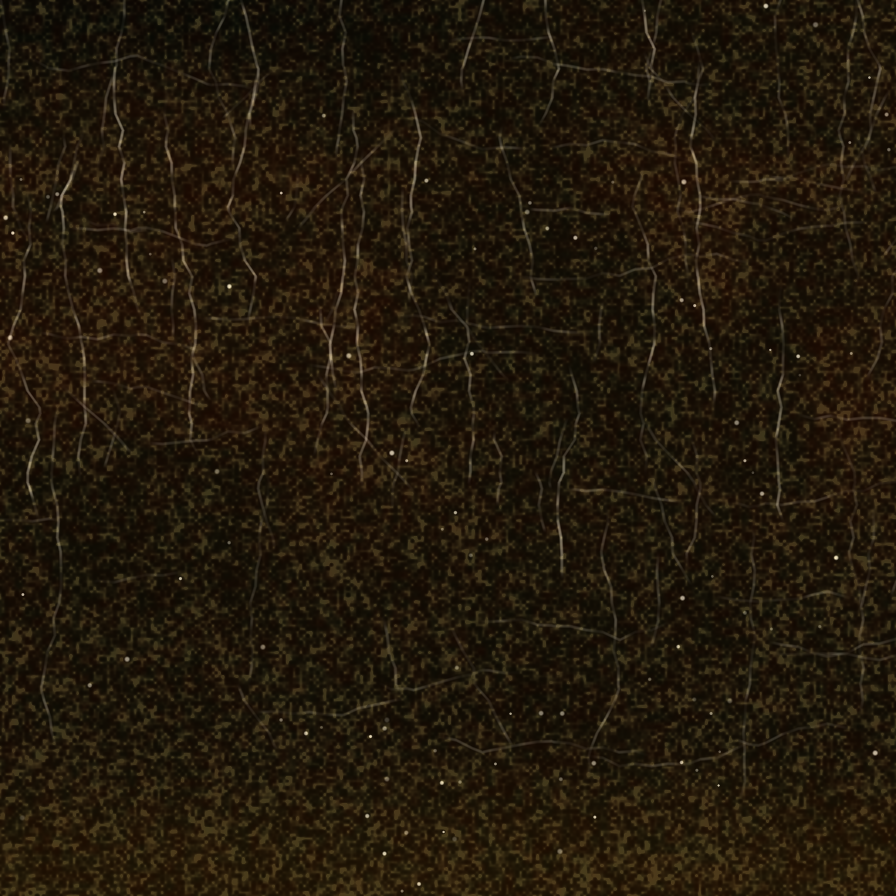
This texture is drawn by a Shadertoy shader. Its source:

```glsl
// Old dark varnish: near-black brown grain with rusty and olive blotches,
// crossed by thin pale cracks that run mostly downward, and a few bright specks.
// Grain is skewed value noise; each crack is a kinked line scattered by a hash.

float hash(vec2 p) {
    vec3 q = fract(vec3(p.xyx) * 0.1031);
    q += dot(q, q.yzx + 33.33);
    return fract((q.x + q.y) * q.z);
}

float noise(vec2 p) {
    vec2 cell = floor(p), f = fract(p);
    f = f * f * (3.0 - 2.0 * f);
    return mix(mix(hash(cell), hash(cell + vec2(1, 0)), f.x),
               mix(hash(cell + vec2(0, 1)), hash(cell + vec2(1, 1)), f.x), f.y);
}

// Straight pieces joined by sharp kinks
float kinked(float t, float seed) {
    float i = floor(t);
    return mix(hash(vec2(i, seed)), hash(vec2(i + 1.0, seed)), t - i) - 0.5;
}

// One crack running along y from a start point, uneven in brightness
float crack(vec2 p, vec2 start, float len, float slope, float seed) {
    float along = p.y - start.y;
    float t = along / len;
    if (t < 0.0 || t > 1.0) return 0.0;
    float bend = 0.034 * kinked(p.y * 13.0, seed) + 0.007 * kinked(p.y * 55.0, seed + 7.0);
    float d = abs(p.x - start.x - slope * along - bend) / sqrt(1.0 + slope * slope);
    float line = 1.0 - smoothstep(0.0003, 0.0027, d);
    float ends = smoothstep(0.0, 0.1, t) * smoothstep(1.0, 0.8, t);
    float wear = smoothstep(0.1, 0.95, noise(vec2(p.y * 75.0, seed)));
    return line * ends * (0.25 + 0.85 * wear);
}

float cracks(vec2 p) {
    float sum = 0.0;
    // Strong cracks, spread evenly in x, falling down the canvas
    for (int i = 0; i < 22; i++) {
        float id = float(i);
        float len = mix(0.12, 0.42, hash(vec2(id, 2.0)));
        vec2 start = vec2((id + hash(vec2(id, 3.0))) / 22.0,
                          mix(0.1, 0.92 - len * 0.6, hash(vec2(id, 4.0))));
        float slope = 0.16 * (hash(vec2(id, 5.0)) - 0.5);
        sum += mix(0.35, 1.1, hash(vec2(id, 6.0))) * crack(p, start, len, slope, id + 20.0);
    }
    // Row of cracks entering over the upper edge
    for (int i = 0; i < 11; i++) {
        float id = float(i) + 50.0;
        vec2 start = vec2((float(i) + hash(vec2(id, 1.0))) / 11.0,
                          0.8 + 0.1 * hash(vec2(id, 2.0)));
        sum += mix(0.35, 1.0, hash(vec2(id, 3.0))) * crack(p, start, 0.28, 0.0, id);
    }
    // Faint level cracks and short slanted branches
    for (int i = 0; i < 34; i++) {
        float id = float(i) + 90.0;
        vec2 start = vec2(hash(vec2(id, 1.0)), mix(0.15, 0.97, hash(vec2(id, 2.0))));
        float len = mix(0.07, 0.28, hash(vec2(id, 3.0)));
        float slope = 0.25 * (hash(vec2(id, 4.0)) - 0.5);
        sum += 0.42 * crack(p.yx, start.yx - vec2(0.0, 0.1), len, slope, id);
        float lean = 1.8 * (hash(vec2(id, 5.0)) - 0.5);
        vec2 fork = vec2(hash(vec2(id, 6.0)), mix(0.12, 0.9, hash(vec2(id, 7.0))));
        sum += 0.45 * crack(p, fork, len * 0.55, lean, id + 60.0);
    }
    return sum;
}

// Sparse round flecks, gathered in loose clusters
float specks(vec2 p) {
    vec2 cell = floor(p * 52.0);
    vec2 centre = 0.2 + 0.6 * vec2(hash(cell + 11.0), hash(cell + 47.0));
    float radius = mix(0.0018, 0.0042, hash(cell + 83.0));
    float d = length(fract(p * 52.0) - centre) / 52.0;
    float chance = 0.015 + 0.16 * smoothstep(0.62, 0.85, noise(cell * 0.13 + 5.0));
    float present = step(hash(cell + 131.0), chance);
    return present * (1.0 - smoothstep(radius * 0.3, radius, d)) * mix(0.4, 1.6, hash(cell + 7.0));
}

void mainImage(out vec4 fragColor, in vec2 fragCoord) {
    vec2 p = fragCoord / iResolution.xy;

    // Broad zones: rusty patches, dark upper corner, warm lower band
    float blotch = 0.65 * noise(p * 5.0 + 3.0) + 0.35 * noise(p * 15.0);
    float rust = smoothstep(0.4, 0.75, blotch) * smoothstep(0.3, 0.55, p.y)
               * smoothstep(0.98, 0.8, p.y);
    float band = smoothstep(0.2, 0.03, p.y + 0.06 * (blotch - 0.5));
    float shade = smoothstep(0.82, 1.0, p.y) * smoothstep(0.75, 0.2, p.x);

    // Fine grain, skewed so that most of it stays dark
    float grain = noise(p * 265.0) + 0.6 * noise(p * 140.0 + 31.0) - 0.8;
    float light = 0.82 * exp(3.4 * grain + 0.9 * (blotch - 0.5)) - 0.12;
    light *= (1.0 - 0.45 * shade) * (1.0 + 0.15 * band);
    light = min(light, 3.6);
    vec3 color = vec3(0.066, 0.040, 0.011) + light * vec3(0.052, 0.047, 0.027);

    // Tints: red against olive in the grain, then the zones
    float hue = noise(p * 95.0 + 60.0) - 0.5;
    color += hue * vec3(0.025, -0.012, -0.008);
    color += rust * vec3(0.028, 0.003, -0.002) + band * vec3(0.04, 0.023, 0.0);
    color -= shade * vec3(0.028, 0.012, 0.0);

    // Pale cracks and flecks on top
    color += min(cracks(p), 1.4) * vec3(0.33, 0.32, 0.29);
    color += specks(p) * vec3(0.46, 0.45, 0.41);
    fragColor = vec4(clamp(color, 0.0, 1.0), 1.0);
}
```
